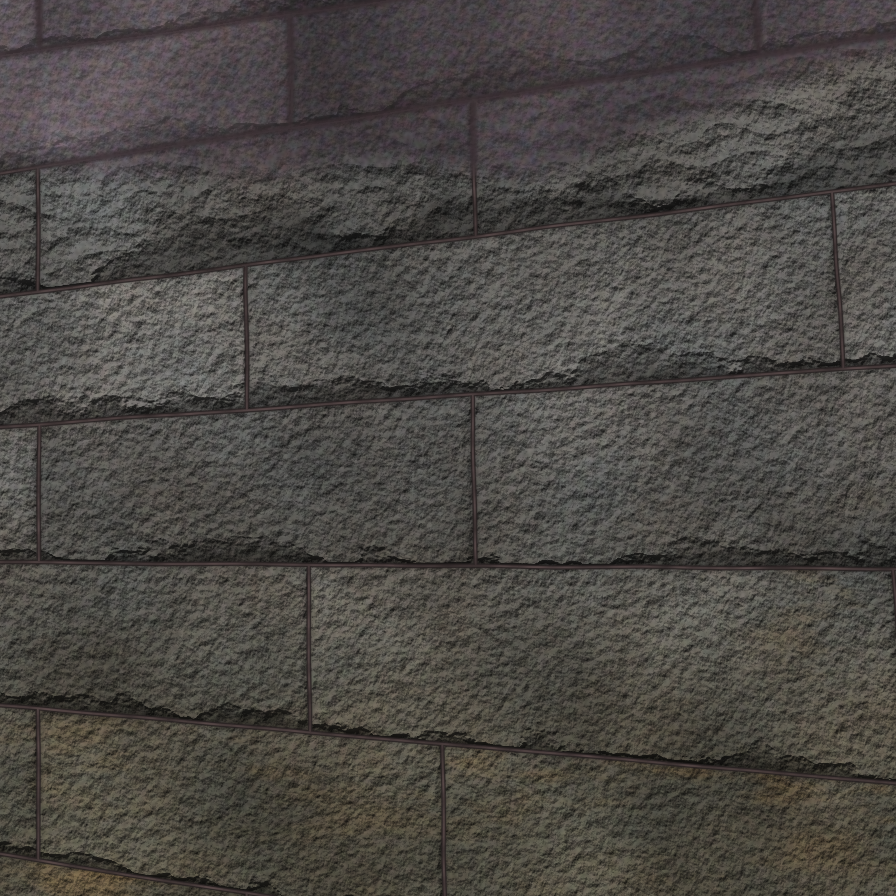
This texture is drawn by a three.js fragment shader. Its source:

```glsl
// Rock-faced ashlar wall seen at an angle, with chipped ledges and thin mortar beads
varying vec2 vUv;

struct Block {
  vec2 id;    // position in the course, course number
  vec4 edge;  // distance to left, right, bottom and top joint
};

float hash(vec2 c) {
  return fract(sin(dot(c, vec2(127.1, 311.7))) * 43758.5);
}

vec2 gradient(vec2 c) {
  float a = 6.2832 * hash(c);
  return vec2(cos(a), sin(a));
}

float gradientNoise(vec2 p) {
  vec2 c = floor(p), f = p - c;
  vec2 w = f * f * f * (f * (f * 6.0 - 15.0) + 10.0);
  vec2 r = vec2(1.0, 0.0), u = vec2(0.0, 1.0);
  float low = mix(dot(gradient(c), f), dot(gradient(c + r), f - r), w.x);
  float high = mix(dot(gradient(c + u), f - u), dot(gradient(c + 1.0), f - 1.0), w.x);
  return mix(low, high, w.y);
}

float fbm(vec2 p) {
  float sum = 0.0, amp = 0.5;
  for (int i = 0; i < 5; i++) {
    sum += amp * gradientNoise(p);
    p = mat2(1.6, 1.2, -1.2, 1.6) * p + 7.3;
    amp *= 0.53;
  }
  return sum;
}

// Height of bed joint n; the joints fan out toward the right
float bedJoint(float n, float x) {
  float left = 0.372 + n * (0.1555 - 0.0035 * n);
  float right = 0.365 + n * (0.235 - n * (0.006 + 0.002 * n));
  return mix(left, right, x);
}

Block findBlock(vec2 p) {
  float n = -3.0;
  for (int i = -2; i <= 4; i++) {
    if (p.y > bedJoint(float(i), p.x)) n = float(i);
  }
  float bottom = bedJoint(n, p.x), top = bedJoint(n + 1.0, p.x);
  float odd = mod(n, 2.0), upper = smoothstep(1.0, 3.0, n);
  float first = mix(0.043, 0.31 - 0.035 * sin(1.5 * n) - 0.02 * upper, odd);
  float width = mix(0.486 - 0.034 * step(n, -1.0), 0.66 - 0.14 * upper, odd);
  float x = p.x - first + 0.07 * p.x * p.x * (p.y - 0.5 * (bottom + top));
  float k = min(floor(x / width), 1.0);
  float longer = 0.12 * max(k, 0.0) * (1.0 - odd);
  return Block(vec2(k, n), vec4(x - k * width, (k + 1.0) * width + longer - x, p.y - bottom, top - p.y));
}

// 1 in the course with the roughest faces
float roughCourse(float n) {
  return 1.0 - min(abs(n - 2.0), 1.0);
}

// Broken lower ledge: 0 at the bed joint, 1 above the ragged ridge
float ledge(vec2 p, Block b) {
  float seed = hash(b.id + 3.7);
  float reach = mix(0.008, 0.024, seed) + roughCourse(b.id.y) * mix(0.02, 0.045, p.x);
  reach *= 1.0 + 1.9 * gradientNoise(vec2(p.x * 9.0 + seed * 40.0, b.id.y + 0.4));
  reach += 0.045 * fbm(p * vec2(17.0, 24.0));
  return clamp(b.edge.z / max(reach, 0.004), 0.0, 1.0);
}

float relief(vec2 p) {
  Block b = findBlock(p);
  float t = ledge(p, b);
  float sideWidth = 0.008 + 0.03 * max(fbm(p * 20.0), -0.2);
  float sides = smoothstep(0.0, sideWidth, min(b.edge.x, b.edge.y));
  float body = t * t * mix(0.5, 1.0, sides);
  float grain = 0.7 * fbm(p * vec2(24.0, 17.0)) + 0.55 * fbm(p * 85.0 + 9.0);
  float crags = roughCourse(b.id.y) * abs(gradientNoise(p * vec2(14.0, 27.0) + 3.0));
  return 0.009 * body + 0.0125 * grain - 0.014 * crags;
}

// Slope toward a light at the upper left
float slopeLight(vec2 p) {
  vec2 toLight = vec2(-0.4, 0.917) * 0.0017;
  return (relief(p) - relief(p + toLight)) / 0.0017;
}

vec3 stoneColor(vec2 p, Block b, float haze) {
  vec3 olive = vec3(0.28, 0.268, 0.23), gray = vec3(0.338, 0.332, 0.32);
  vec3 mauve = vec3(0.318, 0.288, 0.303), ochre = vec3(0.40, 0.32, 0.21);
  vec3 color = mix(olive, gray, smoothstep(0.05, 0.55, p.y));
  color = mix(color, mauve * (1.1 - 0.17 * smoothstep(0.0, 0.5, p.x)), haze);
  float low = 1.0 - smoothstep(0.12, 0.28, p.y - 0.32 * smoothstep(0.75, 1.0, p.x));
  float stain = smoothstep(-0.05, 0.3, fbm(p * vec2(6.0, 19.0) + 4.0));
  color = mix(color, ochre, 0.7 * stain * low * exp(-13.0 * b.edge.w));
  color += vec3(0.03, 0.0, -0.02) * fbm(p * 7.0 + 21.0);
  vec3 speck = vec3(gradientNoise(p * 90.0), gradientNoise(p * 90.0 + 31.0), gradientNoise(p * 90.0 + 67.0));
  color += mix(0.012, 0.035, haze) * speck;
  float mottle = 0.55 * fbm(p * 4.0 + 2.0) + 0.18 * gradientNoise(p * 190.0);
  return color * (0.92 + 0.16 * hash(b.id)) * (1.0 + mottle);
}

vec3 mortarColor(vec2 p, float d) {
  vec3 groove = vec3(0.155, 0.13, 0.13), bead = vec3(0.32, 0.262, 0.262);
  float lit = 1.0 - smoothstep(0.0003, 0.002, d);
  return mix(groove, bead, lit * (0.75 + 0.8 * gradientNoise(p * 45.0)));
}

void main() {
  vec2 p = vUv + 0.002 * vec2(gradientNoise(vUv * 11.0), gradientNoise(vUv * 9.0 + 5.0));
  Block b = findBlock(p);
  float d = min(min(b.edge.x, b.edge.y), min(b.edge.z, b.edge.w));
  // Soft mauve veil over the upper courses
  float veilLine = 0.79 + 0.12 * smoothstep(0.55, 1.0, p.x) + 0.03 * gradientNoise(p * 6.0);
  float haze = smoothstep(0.0, 0.04, p.y - veilLine);
  // Lit stone, shaded under the ledge and beside the joints
  float shade = 1.0 + 0.6 * clamp(slopeLight(p), -1.1, 0.4) * mix(1.0, 0.4, haze);
  shade *= mix(mix(0.72, 0.88, haze), 1.0, smoothstep(0.3, 1.0, ledge(p, b)));
  shade *= mix(0.88, 1.0, smoothstep(0.002, 0.009, d));
  vec3 color = stoneColor(p, b, haze) * shade;
  // Mortar, blurred under the veil
  float joint = 1.0 - smoothstep(mix(0.0016, 0.0005, haze), mix(0.0036, 0.0065, haze), d);
  vec3 mortar = mix(mortarColor(p, d), vec3(0.225, 0.18, 0.195), haze);
  gl_FragColor = vec4(mix(color, mortar, joint * mix(0.92, 0.7, haze)), 1.0);
}
```
